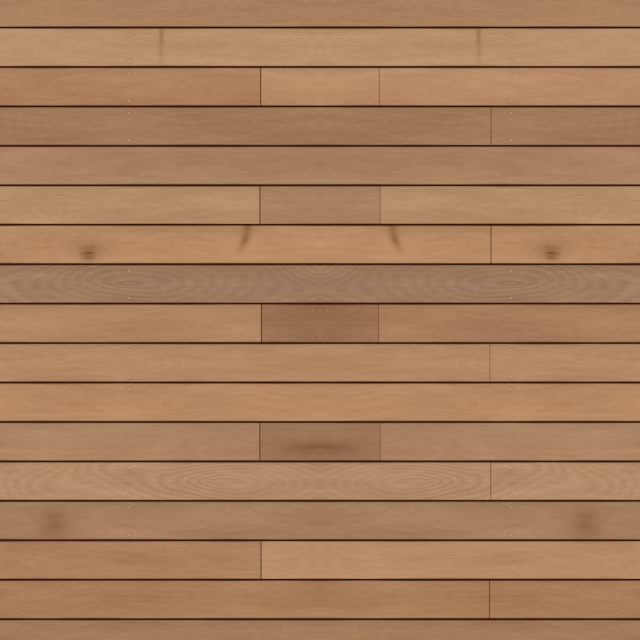
This texture is drawn by a Shadertoy shader. Its source:

```glsl
// Horizontal timber cladding: long planks parted by dark gaps, with staggered butt joints.
// Each row has its own tone; stretched noise makes the fibres and warped ovals the growth
// rings. Grain, stains, knots and nails are mirrored about the vertical centre line.

const float PITCH = 0.06163;        // plank height, gap to gap
const float FIRST_GAP = 0.0430;     // top edge of the canvas to the first gap
const float GAP_WIDTH = 0.0017;
const float JOINT_WIDTH = 0.0010;
const float NAIL_RADIUS = 0.0017;
const float FIBRE_DEPTH = 0.055;
const float RING_DEPTH = 0.022;
const vec3 DARK_WOOD  = vec3(0.605, 0.452, 0.338);
const vec3 LIGHT_WOOD = vec3(0.725, 0.570, 0.435);
const vec3 WARM_SHIFT = vec3(0.022, -0.006, -0.026);
const vec3 GAP_COLOR  = vec3(0.190, 0.085, 0.035);
const vec3 JOINT_COLOR = vec3(0.330, 0.195, 0.115);
const vec3 STAIN_COLOR = vec3(0.410, 0.250, 0.140);
const vec3 NAIL_COLOR = vec3(0.820, 0.700, 0.560);

// Lightness and warmth of each row, from the top
const vec2 ROW_TONE[17] = vec2[17](
    vec2(0.40, 0.3), vec2(0.95, 0.1), vec2(0.48, 0.6), vec2(0.16, 0.2), vec2(0.45, 0.0),
    vec2(0.80, 0.2), vec2(0.80, 0.7), vec2(0.20, -0.5), vec2(0.58, 0.4), vec2(0.68, 0.4),
    vec2(0.78, 0.7), vec2(0.52, 0.0), vec2(0.78, 0.0), vec2(0.35, 0.0), vec2(0.46, 0.5),
    vec2(0.32, 0.6), vec2(0.22, 0.2));

float hash(vec2 p) {
    p = fract(p * vec2(0.1031, 0.1137));
    p += dot(p, p.yx + 33.33);
    return fract((p.x + p.y) * p.x * 17.0);
}

float noise(vec2 p) {
    vec2 i = floor(p), f = fract(p);
    f = f * f * (3.0 - 2.0 * f);
    return mix(mix(hash(i), hash(i + vec2(1, 0)), f.x),
               mix(hash(i + vec2(0, 1)), hash(i + vec2(1, 1)), f.x), f.y);
}

float fbm(vec2 p) {
    float sum = 0.0, amp = 0.5;
    for (int i = 0; i < 4; i++) {
        sum += amp * noise(p);
        p = p * 2.03 + 11.7;
        amp *= 0.5;
    }
    return sum;
}

// Soft line or spot: 1 at the centre, fading over width w
float soft(float d, float w) { return exp(-d * d / (w * w)); }
float spot(vec2 p, vec2 centre, vec2 radius) { return soft(length((p - centre) / radius), 1.0); }
float isRow(float row, float n) { return 1.0 - step(0.5, abs(row - n)); }

// Wood of one plank; p = (distance from centre line, height within plank)
vec3 wood(vec2 p, float row, float section) {
    vec2 tone = ROW_TONE[int(clamp(row, 0.0, 16.0))];
    if (mod(row, 3.0) == 2.0) {
        bool lighter = mod(row, 12.0) == 2.0;
        tone.x += lighter ? 0.35 * min(section, 1.0) : -0.35 * isRow(section, 1.0);
        tone.x -= 0.25 * isRow(row, 8.0) * min(section, 1.0);
    }
    float seed = row * 19.0 + 5.0;
    tone.x += 0.65 * (fbm(vec2(p.x * 7.0 + seed, p.y * 2.2 + seed)) - 0.47);
    vec3 col = mix(DARK_WOOD, LIGHT_WOOD, tone.x) + WARM_SHIFT * tone.y;

    // Fibres bent by a slow wave
    float bend = noise(vec2(p.x * 9.0, p.y * 1.5 + seed));
    float fibre = fbm(vec2(p.x * 16.0 + seed, p.y * 11.0 + bend * 4.0 + seed)) - 0.47;
    fibre += 0.35 * (noise(vec2(p.x * 90.0, p.y * 24.0 + seed)) - 0.5);
    col += FIBRE_DEPTH * fibre;

    // Nested growth rings, strongest on every fifth row
    float centre = mix(0.12, 0.36, hash(vec2(row, 7.0)));
    float ring = length(vec2((p.x - centre) * 4.0, (p.y - 0.5) * 1.1)) + 0.35 * bend;
    float figure = mod(row, 5.0) == 2.0 && row > 2.0 ? 1.0 : 0.25;
    figure *= 0.3 + 0.7 * noise(vec2(p.x * 12.0, p.y * 2.0 + seed));
    col -= RING_DEPTH * figure * sin(ring * 62.0 + 3.0 * fibre);

    // Knots, curved marks and weather stains
    float arc = soft(p.x - 0.113 - 0.028 * p.y * p.y, 0.007) * smoothstep(0.85, 0.2, p.y);
    float stain = isRow(row, 6.0) * (0.65 * arc + 0.6 * spot(p, vec2(0.362, 0.75), vec2(0.011, 0.14))
                + 0.25 * spot(p, vec2(0.358, 0.6), vec2(0.03, 0.3)));
    stain += isRow(row, 13.0) * 0.35 * spot(p, vec2(0.415, 0.6), vec2(0.025, 0.4));
    stain += isRow(row, 11.0) * 0.55 * spot(p, vec2(0.0, 0.65), vec2(0.065, 0.2));
    stain += isRow(row, 1.0) * 0.3 * spot(p, vec2(0.248, 0.3), vec2(0.004, 0.6));
    return mix(col, STAIN_COLOR, clamp(stain * (0.8 + 1.2 * fibre), 0.0, 0.8));
}

void mainImage(out vec4 fragColor, in vec2 fragCoord) {
    vec2 uv = fragCoord / iResolution.xy;
    float pixel = 1.0 / iResolution.y;
    float level = (1.0 - uv.y - FIRST_GAP) / PITCH;
    float row = floor(level) + 1.0;
    vec2 p = vec2(abs(uv.x - 0.5), fract(level));

    // Butt joints repeat every third row
    float kind = mod(row, 3.0);
    float shift = 0.005 * (hash(vec2(row, 3.0)) - 0.5);
    float jointA = (kind == 2.0 ? 0.407 : kind == 0.0 && row > 0.0 ? 0.766 : 2.0) + shift;
    float jointB = (kind == 2.0 && row < 14.0 ? 0.593 : 2.0) - shift;
    float section = step(jointA, uv.x) + step(jointB, uv.x);
    vec3 col = wood(p, row, section);

    float jointWidth = max(JOINT_WIDTH, 0.6 * pixel);
    float strength = kind == 2.0 ? 0.75 : mix(0.3, 0.75, hash(vec2(row, 9.0)));
    float joint = strength * soft(uv.x - jointA, jointWidth) + 0.35 * soft(uv.x - jointB, jointWidth);
    col = mix(col, JOINT_COLOR, joint);

    // Nail pairs near the plank edges, on some rows
    float column = p.x < 0.15 ? 0.012 : 0.298;
    float nailY = p.y < 0.5 ? 0.17 : 0.86;
    float nail = length(vec2(p.x - column, (p.y - nailY) * PITCH));
    float present = step(0.4, hash(vec2(row, column * 100.0))) * (column < 0.1 ? 0.4 : 0.75);
    col = mix(col, STAIN_COLOR, 0.3 * present * soft(nail, 2.0 * NAIL_RADIUS));
    col = mix(col, NAIL_COLOR, present * soft(nail, max(NAIL_RADIUS, 0.6 * pixel)));

    // Dark gaps with a faint shadow on the plank below
    float edge = min(p.y, 1.0 - p.y) * PITCH;
    col *= 1.0 - 0.07 * exp(-p.y * 12.0);
    float wear = 0.85 + 0.3 * noise(vec2(uv.x * 14.0, floor(level + 0.5) * 5.0));
    col = mix(col, GAP_COLOR, soft(edge, max(GAP_WIDTH * wear, 0.7 * pixel)));
    fragColor = vec4(clamp(col, 0.0, 1.0), 1.0);
}
```
